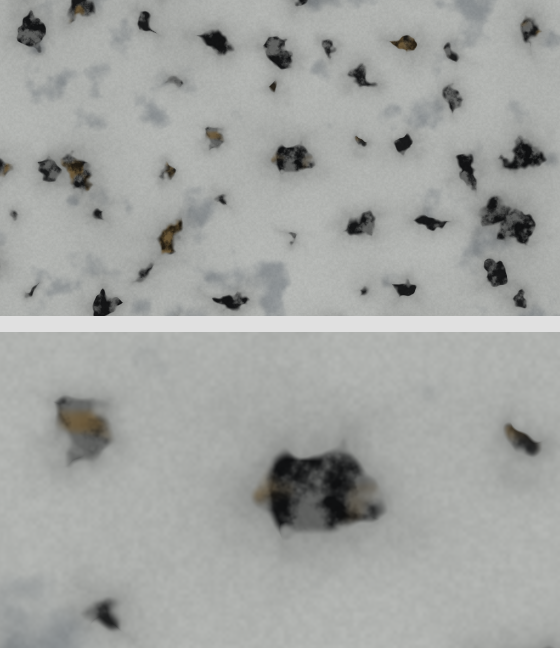
Top, the full canvas; bottom, a detail of the centre.
Write a Shadertoy shader that draws this texture.

```glsl
// Pale grey stone with scattered soft-edged black and brown mineral chips.
#define CELL 0.2          // spacing of the chips, in canvas heights
#define DENSITY 0.78      // share of cells that hold a chip
#define MIN_LENGTH 0.016  // half length of the smallest chip
#define MAX_LENGTH 0.072  // half length of the largest chip
#define HALO_DEPTH 0.20   // darkening around a chip
#define HALO_WIDTH 0.030
#define MOTTLE 0.075      // broad cloudiness of the stone
#define GRAIN 0.045       // fine speckle
#define STONE vec3(0.690, 0.699, 0.688)
#define CHIP_DARK vec3(0.055, 0.058, 0.062)
#define CHIP_LIGHT vec3(0.37, 0.375, 0.37)
#define OCHRE vec3(0.50, 0.37, 0.16)

float hash(vec2 p) {
    vec3 q = fract(p.xyx * 0.1031);
    q += dot(q, q.yzx + 33.33);
    return fract((q.x + q.y) * q.z);
}

vec2 hash2(vec2 p) {
    return vec2(hash(p), hash(p + 71.7));
}

float noise(vec2 p) {
    vec2 i = floor(p), f = fract(p);
    f = f * f * (3.0 - 2.0 * f);
    return mix(mix(hash(i), hash(i + vec2(1, 0)), f.x),
               mix(hash(i + vec2(0, 1)), hash(i + vec2(1, 1)), f.x), f.y);
}

float fbm(vec2 p) {
    float sum = 0.0, amp = 0.5;
    for (int i = 0; i < 4; i++) {
        sum += amp * noise(p);
        p = mat2(1.6, 1.2, -1.2, 1.6) * p + 17.3;
        amp *= 0.5;
    }
    return sum / 0.9375;
}

vec2 noise2(vec2 p) {
    return vec2(noise(p), noise(p + 43.0)) - 0.5;
}

float ellipseDistance(vec2 p, vec2 r) {
    float k0 = length(p / r);
    float k1 = length(p / (r * r));
    return k0 * (k0 - 1.0) / max(k1, 1e-3);
}

// An ellipse broken off along one random straight edge
float chipDistance(vec2 p, vec2 radii, float seed) {
    float angle = 6.2832 * seed;
    float cut = dot(p, vec2(cos(angle), sin(angle))) - 0.55 * radii.y;
    return max(ellipseDistance(p, radii), cut);
}

void mainImage(out vec4 fragColor, in vec2 fragCoord) {
    vec2 p = fragCoord / iResolution.y;
    float pixel = 1.0 / iResolution.y;

    // Stone: broad clouds and sparse bluish stains
    vec3 col = STONE + MOTTLE * (fbm(p * 3.5 + 5.0) - 0.5);
    float stain = smoothstep(0.62, 0.85, fbm(p * 8.0 + 31.0));
    col -= stain * vec3(0.15, 0.14, 0.12);

    // Ragged outlines come from bending the plane
    vec2 bent = p + 0.034 * noise2(p * 24.0) + 0.013 * noise2(p * 65.0);
    float texture1 = fbm(p * 36.0 + 9.0);

    // Chips, one per jittered cell
    vec2 home = floor(p / CELL);
    for (int y = -1; y <= 1; y++)
    for (int x = -1; x <= 1; x++) {
        vec2 id = home + vec2(x, y) + 20.0;
        if (hash(id + 3.1) > DENSITY) continue;
        vec2 centre = (id - 20.0 + 0.5 + 0.7 * (hash2(id + 11.0) - 0.5)) * CELL;
        vec2 shape = hash2(id + 27.0), kind = hash2(id + 53.0);

        float size = mix(MIN_LENGTH, MAX_LENGTH, shape.x);
        vec2 radii = size * vec2(1.0, mix(0.36, 0.85, shape.y));
        float turn = 3.1416 * hash(id + 85.0);
        float c = cos(turn), s = sin(turn);
        vec2 q = mat2(c, -s, s, c) * (bent - centre);
        float d = chipDistance(q, radii, kind.x);

        // Halo of stone dimmed by the buried part of the chip
        float reach = HALO_WIDTH * mix(0.45, 1.15, shape.x);
        col *= 1.0 - HALO_DEPTH * exp(-max(d, 0.0) / reach);

        // Dark body, with paler facets and some rusty patches
        float facet = smoothstep(0.40, 0.76, texture1 + 0.14 * (kind.y - 0.5));
        vec3 body = mix(CHIP_DARK, CHIP_LIGHT, facet);
        float rust = step(0.72, kind.y) * smoothstep(0.4, 0.7, noise(p * 28.0 + 60.0));
        body = mix(body, OCHRE * (0.25 + 0.6 * facet), 0.7 * rust);
        body = mix(body, OCHRE, step(kind.y, 0.07) * step(size, 0.032));

        float soft = max(mix(0.004, 0.011, kind.x), pixel);
        float cover = 1.0 - smoothstep(-soft, soft, d);
        col = mix(col, body, cover * mix(0.86, 1.0, shape.x));
    }

    // Fine speckle over everything
    float speckle = 0.6 * noise(p * 150.0) + 0.4 * noise(p * 260.0 + 8.0) - 0.5;
    col += GRAIN * speckle * (0.4 + 0.9 * col.g);

    fragColor = vec4(clamp(col, 0.0, 1.0), 1.0);
}
```
